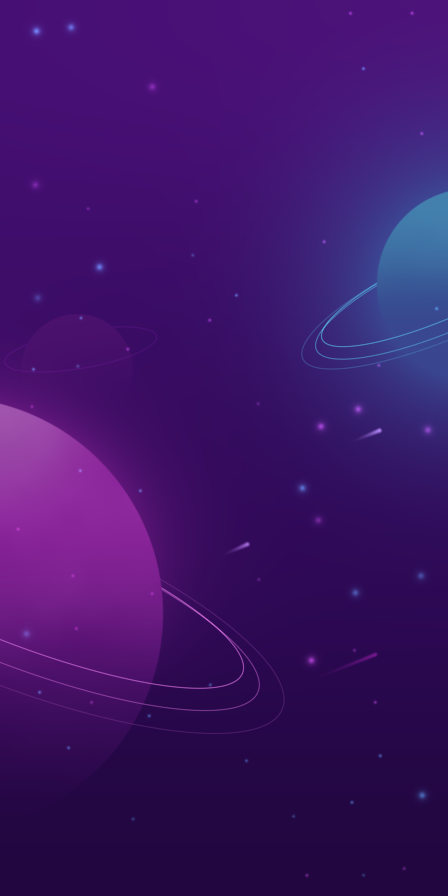
This background is drawn by a Shadertoy shader. Its source:

```glsl
// Violet night sky with two ringed planets, a dim moon, stars and meteors.
#define BIG_PLANET vec3(-0.120, 0.630, 0.484)
#define BLUE_PLANET vec3(1.054, 1.367, 0.2125)
#define MOON vec3(0.172, 1.174, 0.125)
#define BIG_TILT -0.384
#define BLUE_TILT 0.419
#define LINE_WIDTH 0.0022
#define STAR_CELL 0.125
#define STAR_DENSITY 0.42

float hash(vec2 p) {
    return fract(sin(dot(p, vec2(127.1, 311.7))) * 43758.5453);
}

float noise(vec2 p) {
    vec2 cell = floor(p), f = fract(p);
    f = f * f * (3.0 - 2.0 * f);
    return mix(mix(hash(cell), hash(cell + vec2(1, 0)), f.x),
               mix(hash(cell + vec2(0, 1)), hash(cell + vec2(1, 1)), f.x), f.y);
}

float pixelSize() { return 2.0 / iResolution.y; }

float planetDistance(vec2 p, vec3 planet) {
    return length(p - planet.xy) - planet.z;
}

float disc(float d) {
    return smoothstep(pixelSize(), -pixelSize(), d);
}

// Tilted elliptic line; its far half is hidden behind the planet
float ring(vec2 p, vec2 center, vec2 radii, float tilt, vec3 planet) {
    float c = cos(tilt), s = sin(tilt);
    vec2 q = mat2(c, -s, s, c) * (p - center);
    float f = length(q / radii);
    float d = abs(f - 1.0) * f / max(length(q / (radii * radii)), 1e-4);
    float line = smoothstep(LINE_WIDTH * 0.5 + pixelSize() * 0.7, 0.0, d);
    float hidden = disc(planetDistance(p, planet)) * step(0.0, q.y);
    return line * (1.0 - hidden);
}

// Streak that brightens from tail to head
float meteor(vec2 p, vec2 tail, vec2 head, float width) {
    vec2 axis = head - tail;
    float t = clamp(dot(p - tail, axis) / dot(axis, axis), 0.0, 1.0);
    float d = length(p - tail - axis * t);
    return t * t * smoothstep(width * (0.4 + 0.6 * t) + pixelSize(), 0.0, d);
}

// One possible star per grid cell, either a small dot or a soft glow
vec3 stars(vec2 p) {
    vec2 cell = floor(p / STAR_CELL);
    float seed = hash(cell + 3.7);
    vec2 offset = 0.2 + 0.6 * vec2(hash(cell + 11.3), hash(cell + 27.9));
    float d = length(p - (cell + offset) * STAR_CELL);
    float large = step(0.72, hash(cell + 41.1));
    float size = mix(0.0035, 0.0065, large);
    vec3 tint = mix(vec3(0.65, 0.28, 0.65), vec3(0.25, 0.62, 0.72),
                    step(0.45, hash(cell + 53.5)));
    float light = exp(-d * d / (size * size)) * 0.55
                + large * exp(-d * d / 0.00018) * 0.22;
    return tint * light * step(seed, STAR_DENSITY) * (0.4 + 0.6 * hash(cell + 67.3));
}

void mainImage(out vec4 fragColor, in vec2 fragCoord) {
    vec2 p = fragCoord / iResolution.xy * vec2(1.0, 2.0);

    // Sky
    vec3 color = mix(vec3(0.13, 0.025, 0.25), vec3(0.185, 0.035, 0.345),
                     smoothstep(0.0, 0.9, p.y));
    color = mix(color, vec3(0.275, 0.06, 0.455), smoothstep(0.75, 1.95, p.y));
    color += vec3(0.025, 0.01, 0.02) * p.x * smoothstep(1.3, 2.0, p.y);

    // Halos
    float bigD = planetDistance(p, BIG_PLANET);
    float blueD = planetDistance(p, BLUE_PLANET);
    float bigGlow = exp(-max(bigD, 0.0) / 0.085) * smoothstep(0.35, 1.0, p.y);
    color = mix(color, vec3(0.50, 0.12, 0.56), bigGlow * 0.60);
    float blueGlow = 0.45 * exp(-max(blueD, 0.0) / 0.09)
                   + 0.32 * exp(-max(blueD, 0.0) * max(blueD, 0.0) / 0.06);
    color = mix(color, vec3(0.23, 0.34, 0.62), blueGlow);

    // Dim moon and its ring
    float moonFade = smoothstep(1.08, 1.30, p.y);
    color = mix(color, vec3(0.34, 0.08, 0.45),
                disc(planetDistance(p, MOON)) * moonFade * 0.55);
    color += vec3(0.18, 0.04, 0.20) * 0.35
           * ring(p, vec2(0.18, 1.22), vec2(0.172, 0.042), 0.17, MOON);

    // Large violet planet
    float mottling = noise(p * 9.0) + 0.5 * noise(p * 19.0) - 0.75;
    vec3 violet = mix(vec3(0.33, 0.07, 0.44), vec3(0.55, 0.15, 0.61),
                      smoothstep(0.4, 0.88, p.y));
    violet = mix(violet, vec3(0.64, 0.36, 0.69),
                 0.85 * smoothstep(0.32, 0.0, length(p - vec2(0.0, 1.10))));
    violet += mottling * 0.025;
    color = mix(color, violet, disc(bigD) * smoothstep(0.13, 0.72, p.y));

    // Blue planet
    vec3 blue = mix(vec3(0.20, 0.29, 0.55), vec3(0.27, 0.51, 0.69),
                    smoothstep(1.25, 1.55, p.y)) + mottling * 0.02;
    color = mix(color, blue, disc(blueD) * smoothstep(1.19, 1.42, p.y));

    color += stars(p);

    // Planet rings, inner to outer
    float bigRings = 0.75 * ring(p, vec2(0.022, 0.707), vec2(0.560, 0.133), BIG_TILT, BIG_PLANET)
                   + 0.50 * ring(p, vec2(0.013, 0.683), vec2(0.607, 0.155), BIG_TILT, BIG_PLANET)
                   + 0.20 * ring(p, vec2(0.007, 0.669), vec2(0.672, 0.188), BIG_TILT, BIG_PLANET);
    color = mix(color, vec3(0.76, 0.38, 0.80), min(bigRings, 1.0));
    float blueRings = 0.75 * ring(p, vec2(1.005, 1.370), vec2(0.313, 0.073), BLUE_TILT, BLUE_PLANET)
                    + 0.60 * ring(p, vec2(1.016, 1.357), vec2(0.339, 0.086), BLUE_TILT, BLUE_PLANET)
                    + 0.30 * ring(p, vec2(1.023, 1.354), vec2(0.380, 0.096), BLUE_TILT, BLUE_PLANET);
    color = mix(color, vec3(0.32, 0.64, 0.84), min(blueRings, 1.0));

    // Meteors
    color += vec3(0.50, 0.42, 0.55) * meteor(p, vec2(0.78, 1.012), vec2(0.847, 1.039), 0.006);
    color += vec3(0.45, 0.38, 0.52) * meteor(p, vec2(0.49, 0.758), vec2(0.552, 0.785), 0.006);
    color += vec3(0.30, 0.06, 0.25) * meteor(p, vec2(0.68, 0.476), vec2(0.838, 0.539), 0.005);

    fragColor = vec4(clamp(color, 0.0, 1.0), 1.0);
}
```
